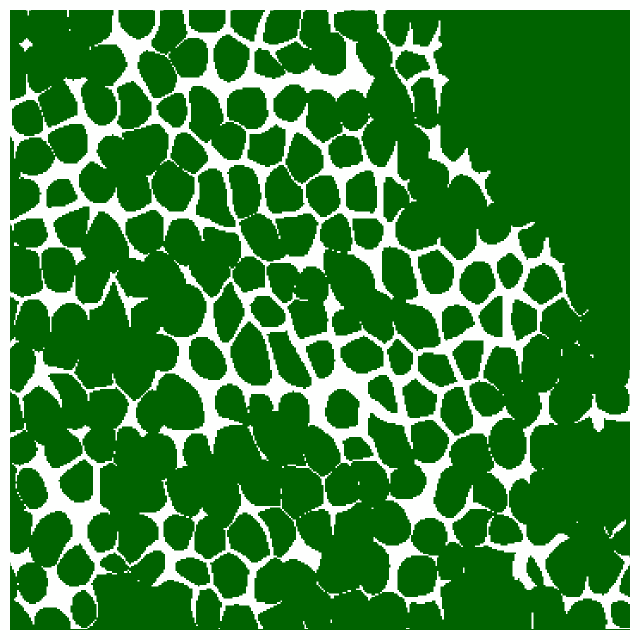
Give the GLSL for this pattern, as a WebGL 2 fragment shader.

```glsl
#version 300 es
precision highp float;
// Tightly packed green elliptical grains on white, fusing into solid masses at the right.

uniform vec2 u_resolution;
out vec4 fragColor;

vec2 hash2(vec2 p) {
    vec2 k = vec2(dot(p, vec2(127.1, 311.7)), dot(p, vec2(269.5, 183.3)));
    return fract(sin(k) * 43758.5453);
}

float noise(vec2 p) {
    vec2 i = floor(p), f = fract(p);
    f = f * f * (3.0 - 2.0 * f);
    float low = mix(hash2(i).x, hash2(i + vec2(1, 0)).x, f.x);
    float high = mix(hash2(i + vec2(0, 1)).x, hash2(i + vec2(1, 1)).x, f.x);
    return mix(low, high, f.y);
}

float smoothMax(float a, float b, float k) {
    float h = max(k - abs(a - b), 0.0) / k;
    return max(a, b) + 0.25 * h * h * k;
}

// Approximate signed distance to an ellipse with the given semi-axes
float ellipse(vec2 p, vec2 axes) {
    float k = length(p / axes);
    return k * (k - 1.0) / max(length(p / (axes * axes)), 1e-4);
}

float blob(vec2 p, vec2 center, float radius) {
    return 1.0 - smoothstep(radius * 0.6, radius, distance(p, center));
}

// How strongly grains swell and fuse: upper right corner, right side, lower edge
float fusion(vec2 p) {
    float corner = smoothstep(1.05, 1.10, dot(p, vec2(0.8, 0.6))) * smoothstep(0.69, 0.74, p.x);
    float side = blob(p, vec2(0.94, 0.25), 0.08);
    float base = max(blob(p, vec2(0.76, 0.05), 0.07), blob(p, vec2(0.22, 0.03), 0.06));
    return max(corner, max(side, base));
}

// Jittered ellipses on a staggered grid, parted by narrow broken channels
float grains(vec2 p) {
    vec2 grid = vec2(17.0, 15.0);
    float row = floor(p.y * grid.y);
    float nearest = 1.0, second = 1.0;
    for (int j = -1; j <= 1; j++) {
        float y = row + float(j);
        float stagger = 0.5 * mod(y, 2.0);
        float column = floor(p.x * grid.x - stagger);
        for (int i = -1; i <= 1; i++) {
            vec2 cell = vec2(column + float(i), y);
            vec2 jitter = 0.5 * (hash2(cell) - 0.5);
            vec2 center = (cell + vec2(0.5 + stagger, 0.5) + jitter) / grid;
            vec2 shape = hash2(cell + 37.0);

            // Long axes lean to the upper left, more so in the middle
            float middle = 1.0 - smoothstep(0.1, 0.4, distance(center, vec2(0.47, 0.5)));
            float angle = 1.75 + 0.3 * middle + 0.7 * (hash2(cell + 71.0).x - 0.5);
            float width = mix(0.027, 0.039, shape.x);
            float stretch = mix(1.05, 1.6 + 0.3 * middle, shape.y * shape.y);
            vec2 axes = width * vec2(stretch, 1.0 - 0.12 * middle);
            axes += 0.03 * fusion(center);

            float c = cos(angle), s = sin(angle);
            float d = ellipse(mat2(c, -s, s, c) * (p - center), axes);
            second = min(second, max(nearest, d));
            nearest = min(nearest, d);
        }
    }
    float gap = mix(-0.011, 0.016, noise(p * 15.0)) - 0.09 * fusion(p);
    return smoothMax(nearest, gap - (second - nearest), 0.006);
}

// 1 on green, 0 on white
float coverage(vec2 p) {
    // Outlines bend gently and follow a fine raster of steps
    vec2 q = (floor(p * 372.0) + 0.5) / 372.0;
    vec2 bend = vec2(noise(q * 24.0), noise(q * 24.0 + 50.0)) - 0.5;
    float d = grains(q + 0.014 * bend);

    // Thin rule along the bottom, then a plain margin all round
    d = min(d, abs(p.y - 0.0165) - 0.001);
    vec2 fromCenter = abs(p - 0.5) - 0.4845;
    return step(max(d, max(fromCenter.x, fromCenter.y)), 0.0);
}

void main() {
    // Average a 2 by 2 set of samples to smooth the edges
    float cover = 0.0;
    for (int k = 0; k < 4; k++) {
        vec2 offset = vec2(k % 2, k / 2) * 0.5 - 0.25;
        cover += 0.25 * coverage((gl_FragCoord.xy + offset) / u_resolution);
    }
    vec3 green = vec3(0.0, 0.39, 0.0);
    vec3 white = vec3(0.995, 1.0, 0.995);
    fragColor = vec4(mix(white, green, cover), 1.0);
}
```
